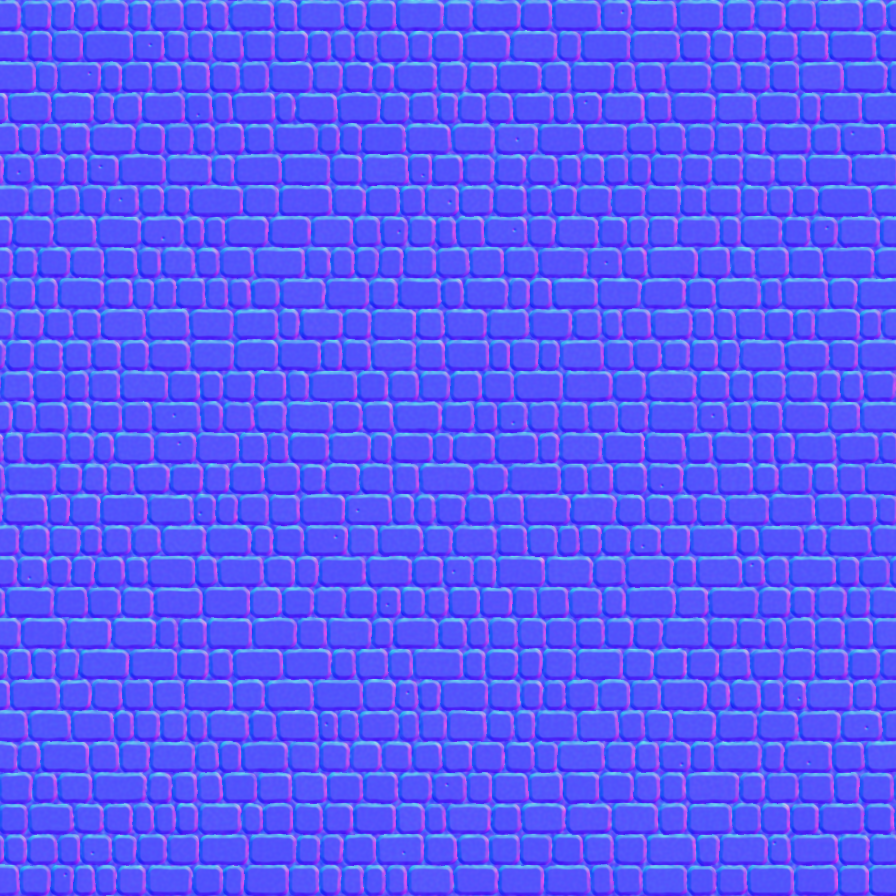
This texture map is drawn by a WebGL 2 fragment shader. Its source:

```glsl
#version 300 es
precision highp float;

uniform vec2 u_resolution;
out vec4 outColor;

// Layout, in units of one row height
const float ROWS = 29.0;
const int STONES_PER_ROW = 27;
const float SMALL_WIDTH = 0.74;
const float MEDIUM_WIDTH = 1.0;
const float LARGE_WIDTH = 1.52;
const float JOINT = 0.035;
const float CORNER = 0.23;
const float BEVEL = 0.13;
const float WOBBLE = 0.035;

// Relief strength
const float EDGE_SLOPE = 0.66;
const float SHADE_GAIN = 0.72;
const float LEAN = 0.2;
const float FACE_TILT = 0.025;
const float FACE_GRAIN = 0.07;
const float JOINT_GRAIN = 0.55;
const float PIT_CHANCE = 0.05;
const float PIT_RADIUS = 0.05;

// Colour encoding
const float GAMMA = 1.6;
const float BLUE_FLAT = 0.99;
const float BLUE_DROP = 0.06;

float hash(vec2 p) {
    vec3 q = fract(p.xyx * vec3(0.1031, 0.1030, 0.0973));
    q += dot(q, q.yzx + 33.33);
    return fract((q.x + q.y) * q.z);
}

vec2 hash2(vec2 p) {
    return vec2(hash(p), hash(p + 57.3));
}

float cornerRamp(vec2 cell, vec2 offset, float period) {
    float angle = 6.28318 * hash(mod(cell, period) + 11.7);
    return dot(vec2(cos(angle), sin(angle)), offset);
}

// Gradient noise that repeats after a whole period
float gradientNoise(vec2 p, float period) {
    vec2 i = floor(p), f = p - i;
    vec2 u = f * f * f * (f * (f * 6.0 - 15.0) + 10.0);
    vec2 e = vec2(1.0, 0.0);
    float low = mix(cornerRamp(i, f, period), cornerRamp(i + e, f - e, period), u.x);
    float high = mix(cornerRamp(i + e.yx, f - e.yx, period),
                     cornerRamp(i + 1.0, f - 1.0, period), u.x);
    return mix(low, high, u.y);
}

vec2 noise2(vec2 p, float frequency) {
    float period = ROWS * frequency;
    vec2 q = p * frequency;
    return vec2(gradientNoise(q, period), gradientNoise(q + vec2(19.37, 7.61), period));
}

float stoneWidth(float index, float row) {
    float pick = hash(vec2(index + 3.0, row * 1.7 + 5.0));
    float width = pick < 0.25 ? SMALL_WIDTH : pick < 0.7 ? MEDIUM_WIDTH : LARGE_WIDTH;
    return width * (0.96 + 0.08 * hash(vec2(row + 41.0, index)));
}

// Left edge, width and index of the stone at x; widths are scaled to fill the row
vec3 findStone(float x, float row) {
    float total = 0.0;
    for (int i = 0; i < STONES_PER_ROW; i++) total += stoneWidth(float(i), row);
    float fit = ROWS / total;
    float left = 0.0, width = 0.0;
    for (int i = 0; i < STONES_PER_ROW; i++) {
        width = stoneWidth(float(i), row) * fit;
        if (x < left + width || i == STONES_PER_ROW - 1) return vec3(left, width, float(i));
        left += width;
    }
    return vec3(left, width, 0.0);
}

void main() {
    vec2 p = gl_FragCoord.xy / u_resolution * ROWS;
    float pixel = ROWS / min(u_resolution.x, u_resolution.y);
    vec2 w = p + WOBBLE * noise2(p, 2.0);

    // Stone lookup
    float row = mod(floor(w.y), ROWS);
    float x = mod(w.x + ROWS * hash(vec2(row, 91.0)), ROWS);
    vec3 stone = findStone(x, row);
    vec2 id = vec2(stone.z, row);
    vec2 local = vec2(x - stone.x - 0.5 * stone.y, fract(w.y) - 0.5);

    // Rounded box distance and outward direction
    vec2 halfSize = vec2(0.5 * stone.y, 0.5) - JOINT * (0.7 + 0.6 * hash(id + 23.0));
    vec2 q = abs(local) - halfSize + CORNER;
    vec2 outer = max(q, 0.0);
    float dist = length(outer) + min(max(q.x, q.y), 0.0) - CORNER;
    vec2 outward = sign(local) * outer / max(length(outer), 0.0001);

    // Bevel, face and joint slopes
    float face = 1.0 - smoothstep(-pixel, pixel, dist);
    float bevel = smoothstep(-BEVEL, -0.25 * BEVEL, dist)
                * (1.0 - smoothstep(0.0, JOINT + pixel, dist));
    vec2 slope = outward * bevel * EDGE_SLOPE * (0.9 + 0.5 * gradientNoise(p * 3.0, ROWS * 3.0));
    slope += face * (FACE_TILT * (hash2(id + 7.0) * 2.0 - 1.0) + FACE_GRAIN * noise2(p, 7.0));
    slope += (1.0 - face) * JOINT_GRAIN * noise2(p, 6.0);

    // Rare pits
    vec2 fromPit = (local - (hash2(id + 67.0) - 0.5) * halfSize) / PIT_RADIUS;
    float pitted = step(hash(id + 131.0), PIT_CHANCE);
    slope -= pitted * fromPit * exp(-dot(fromPit, fromPit));

    // Encode slopes as colour
    slope.x += LEAN * slope.y;
    slope *= mix(vec2(SHADE_GAIN), vec2(1.0), step(0.0, slope));
    vec2 redGreen = pow(clamp(0.5 + 0.5 * slope, 0.0, 1.0), vec2(GAMMA));
    outColor = vec4(redGreen, BLUE_FLAT - BLUE_DROP * min(length(slope), 1.0), 1.0);
}
```
